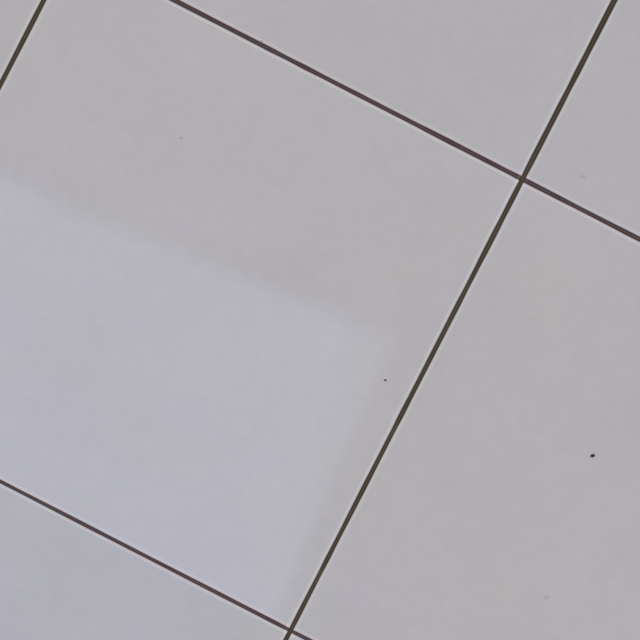
Write a WebGL 2 fragment shader that draws this texture.

```glsl
#version 300 es
precision highp float;

uniform vec2 u_resolution;
out vec4 fragColor;

#define TILE_SIZE 0.793
#define TILE_ANGLE 0.4747
#define TILE_CORNER vec2(0.8164, 0.7201)
#define GROUT_HALF_WIDTH 0.0036
#define GROUT_SOFTNESS 0.0016
#define GLAZE vec3(0.692, 0.683, 0.697)
#define SHEEN vec3(0.719, 0.714, 0.742)
#define STEEP_GROUT vec3(0.255, 0.225, 0.190)
#define SHALLOW_GROUT vec3(0.275, 0.225, 0.230)
#define SHEEN_CORNER vec2(0.6185, 0.4727)

float hash(vec2 p) {
    vec3 q = fract(vec3(p.xyx) * 0.1031);
    q += dot(q, q.yzx + 33.33);
    return fract((q.x + q.y) * q.z);
}

float noise(vec2 p) {
    vec2 cell = floor(p), f = fract(p);
    f = f * f * (3.0 - 2.0 * f);
    return mix(mix(hash(cell), hash(cell + vec2(1, 0)), f.x),
               mix(hash(cell + vec2(0, 1)), hash(cell + vec2(1, 1)), f.x), f.y);
}

float fbm(vec2 p) {
    float sum = 0.0, amplitude = 0.5;
    for (int i = 0; i < 4; i++) {
        sum += amplitude * noise(p);
        p = p * 2.03 + 17.3;
        amplitude *= 0.5;
    }
    return sum;
}

// Window light reflected in the glaze: two soft edges meeting at a corner.
float sheenMask(vec2 p) {
    vec2 d = p - SHEEN_CORNER;
    float top = dot(d, vec2(0.371, 0.928));
    float side = dot(d, vec2(0.919, -0.393));
    float inner = dot(d + vec2(0.085, 0.0), vec2(0.985, -0.17));
    float outer = 1.0 - smoothstep(-0.022, 0.016, side);
    float core = 1.0 - smoothstep(-0.025, 0.02, inner);
    return (1.0 - smoothstep(-0.028, 0.024, top)) * mix(outer, core, 0.25);
}

// Small stains: position and radius, darkest first.
vec3 addSpecks(vec3 color, vec2 p, float pixel) {
    const vec3 specks[6] = vec3[6](
        vec3(0.926, 0.288, 0.0046), vec3(0.602, 0.406, 0.0026),
        vec3(0.408, 0.935, 0.0030), vec3(0.283, 0.784, 0.0034),
        vec3(0.911, 0.724, 0.0050), vec3(0.853, 0.066, 0.0060));
    for (int i = 0; i < 6; i++) {
        vec2 d = p - specks[i].xy;
        d = vec2(d.x + 0.4 * d.y, 1.5 * d.y - 0.5 * d.x);
        float r = specks[i].z;
        float cover = 1.0 - smoothstep(r * 0.3, r + pixel, length(d));
        float strength = i == 0 ? 0.95 : 0.55 / float(i * i) + 0.06;
        color = mix(color, vec3(0.23, 0.15, 0.17), cover * strength);
    }
    return color;
}

// Grout joint with a pale chamfer along both sides.
vec3 addJoint(vec3 color, vec3 grout, float d, float halfWidth, float pixel) {
    float soft = max(GROUT_SOFTNESS, 0.7 * pixel);
    float rim = exp(-pow((abs(d) - halfWidth - 0.0035) / 0.0018, 2.0));
    color += rim * (d < 0.0 ? 0.055 : 0.035);
    float cover = 1.0 - smoothstep(halfWidth - soft, halfWidth + soft, abs(d));
    float middle = 1.0 - smoothstep(0.0, halfWidth * 0.7, abs(d));
    return mix(color, grout + 0.05 * middle, cover);
}

void main() {
    float pixel = 1.0 / min(u_resolution.x, u_resolution.y);
    vec2 p = gl_FragCoord.xy * pixel;

    // Tile space: joints lie on whole numbers.
    float c = cos(TILE_ANGLE), s = sin(TILE_ANGLE);
    vec2 d = p - TILE_CORNER;
    vec2 q = vec2(c * d.x - s * d.y, s * d.x + c * d.y) / TILE_SIZE;
    vec2 joint = floor(q + 0.5);
    vec2 offset = (q - joint) * TILE_SIZE;
    vec2 tile = floor(q);

    // Glaze, cool light towards the lower left, and faint mottling.
    vec3 color = GLAZE + 0.006 * (hash(tile + 9.0) - 0.5);
    float cool = 1.0 - smoothstep(0.0, 0.75, length(p * vec2(1.0, 0.8)));
    color += vec3(-0.004, 0.004, 0.026) * cool;
    color = mix(color, SHEEN + vec3(-0.015, -0.010, 0.008) * cool,
                sheenMask(p) * step(tile.y, -0.5) * step(-1.0, tile.y));
    color += 0.018 * (fbm(p * 9.0) - 0.47) + 0.016 * (fbm(p * 70.0) - 0.47);
    color.b += 0.014 * (noise(p * 14.0 + 5.0) - 0.5);
    color = addSpecks(color, p, pixel);

    // Joints widen towards the upper right and wander slightly.
    float width = GROUT_HALF_WIDTH * mix(0.78, 1.18, clamp(0.5 * (p.x + p.y), 0.0, 1.0));
    vec2 wear = 0.9 + 0.2 * vec2(noise(q.yx * 25.0), noise(q * 25.0 + 40.0));
    vec3 tint = vec3(0.05 * (fbm(p * 40.0) - 0.47));
    color = addJoint(color, SHALLOW_GROUT + tint, offset.y, width * wear.y * 0.9, pixel);
    color = addJoint(color, STEEP_GROUT + tint, offset.x, width * wear.x, pixel);

    fragColor = vec4(clamp(color, 0.0, 1.0), 1.0);
}
```
